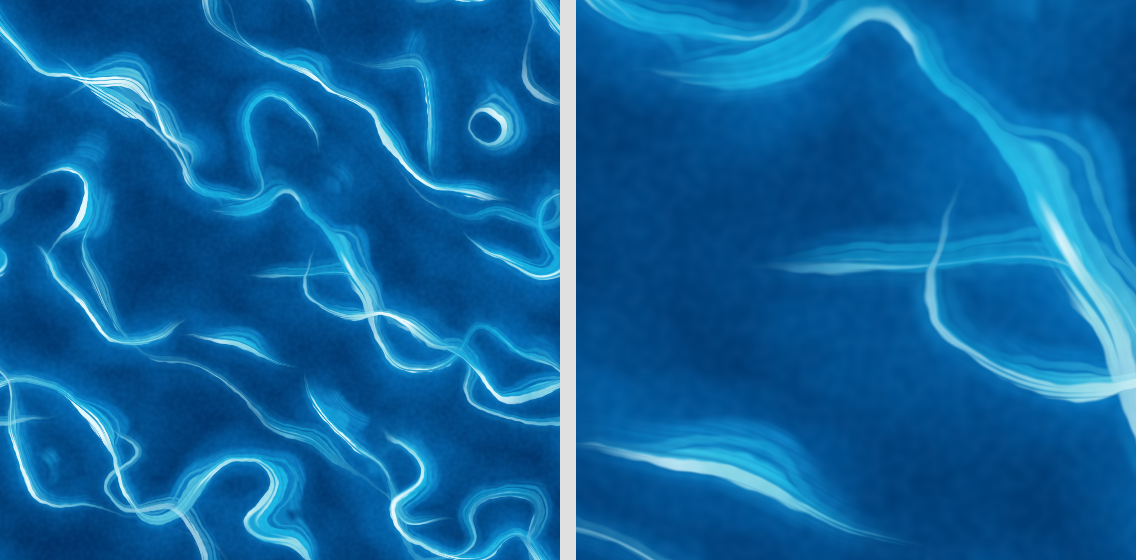
Left, the full canvas; right, a detail of the centre.
Give the GLSL for this texture, as a three.js fragment shader.

```glsl
varying vec2 vUv;

float hash(vec2 cell, float seed) {
  return fract(sin(dot(cell, vec2(127.1, 311.7)) + seed * 74.7) * 43758.5453);
}

// Gradient of one lattice corner, wrapped to the period
float corner(vec2 cell, vec2 offset, vec2 period, float seed) {
  float angle = 6.28318 * hash(mod(cell, period), seed);
  return dot(vec2(cos(angle), sin(angle)), offset);
}

float wrapNoise(vec2 p, vec2 period, float seed) {
  vec2 c = floor(p), f = p - c;
  vec2 u = f * f * f * (f * (f * 6.0 - 15.0) + 10.0);
  vec2 e = vec2(1.0, 0.0);
  float low = mix(corner(c, f, period, seed), corner(c + e, f - e, period, seed), u.x);
  float high = mix(corner(c + e.yx, f - e.yx, period, seed), corner(c + 1.0, f - 1.0, period, seed), u.x);
  return mix(low, high, u.y);
}

float grain(vec2 uv, float freq, float seed) {
  return wrapNoise(uv * freq, vec2(freq), seed);
}

// Diagonal phase; each whole number is the centre of one strand
float strandPhase(vec2 uv, float seed) {
  return 2.0 * uv.x + 3.0 * uv.y + 0.37 * seed
    + 0.8 * grain(uv, 3.0, seed)
    + 0.6 * grain(uv, 5.0, seed + 1.0)
    + 0.1 * grain(uv, 11.0, seed + 2.0);
}

float stroke(float d, float halfWidth, float softness) {
  return 1.0 - smoothstep(halfWidth, halfWidth + softness, abs(d));
}

void main() {
  vec2 uv = vUv;
  float glow = 0.0, band = 0.0, body = 0.0, crest = 0.0;
  float wobble = 0.003 * grain(uv, 38.0, 70.0) + 0.0015 * grain(uv, 90.0, 71.0);

  // Three families of strands that meet and braid
  for (int i = 0; i < 3; i++) {
    float seed = 3.0 + 11.0 * float(i);
    float strength = i < 2 ? 1.0 : 0.55;
    float phase = strandPhase(uv, seed);
    vec2 slope = vec2(strandPhase(uv + vec2(0.002, 0.0), seed),
                      strandPhase(uv + vec2(0.0, 0.002), seed)) - phase;
    float d = (fract(phase + 0.5) - 0.5) / max(length(slope) / 0.002, 1.8) + wobble;

    float presence = smoothstep(-0.32, 0.08, grain(uv, 4.0, seed + 3.0));
    float swell = smoothstep(-0.1, 0.4, grain(uv, 7.0, seed + 4.0));
    float width = presence * strength * (0.004 + 0.014 * swell);
    float fibre = wrapNoise(vec2(phase * 48.0, (uv.x - uv.y) * 6.0), vec2(48.0, 6.0), seed + 5.0);

    glow = max(glow, exp(-d * d * 260.0) * (0.35 + 0.65 * presence) * strength);
    band = max(band, stroke(d - width * 0.9, width * 1.3 + 0.003, 0.013)
      * presence * strength * (0.8 + 0.5 * fibre));
    body = max(body, stroke(d - width * 0.2, width * 0.75, 0.003)
      * presence * strength * (0.85 + 0.6 * fibre));
    body = max(body, stroke(d - width * 1.7, 0.001, 0.003) * presence * 0.45);
    float foam = smoothstep(-0.2, 0.15, 0.6 * fibre + grain(uv, 6.0, seed + 6.0));
    crest = max(crest, stroke(d + width * 0.3, width * 0.45, 0.0025) * foam * presence * strength);
  }

  // Mottled water, dark in the pools and lighter near the strands
  float mottle = 0.5 * grain(uv, 5.0, 50.0) + 0.3 * grain(uv, 13.0, 51.0)
    + 0.18 * grain(uv, 34.0, 52.0) + 0.14 * grain(uv, 80.0, 53.0);
  float light = clamp(0.12 + 0.8 * glow + 0.6 * mottle, 0.0, 1.0);
  vec3 color = mix(vec3(0.0, 0.2, 0.41), vec3(0.015, 0.4, 0.68), light);

  // Painted layers from broad azure to thin foam
  vec3 azure = mix(vec3(0.03, 0.48, 0.77), vec3(0.09, 0.62, 0.86), 0.5 + grain(uv, 8.0, 54.0));
  vec3 cyan = mix(vec3(0.1, 0.74, 0.91), vec3(0.38, 0.8, 0.89), smoothstep(-0.25, 0.3, grain(uv, 5.0, 55.0)));
  vec3 foamWhite = mix(vec3(0.6, 0.86, 0.91), vec3(0.93, 0.98, 0.99), smoothstep(-0.25, 0.2, grain(uv, 9.0, 56.0)));
  color = mix(color, azure, clamp(band, 0.0, 1.0) * 0.8);
  color = mix(color, cyan, clamp(body, 0.0, 1.0) * 0.9);
  color = mix(color, foamWhite, clamp(crest, 0.0, 1.0) * 0.95);
  color += 0.025 * grain(uv, 120.0, 57.0);

  gl_FragColor = vec4(clamp(color, 0.0, 1.0), 1.0);
}
```
